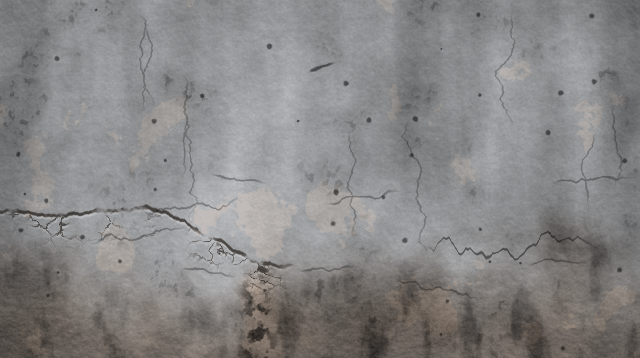
Write a Shadertoy shader that draws this texture.

```glsl
vec2 hash2(vec2 p) {
    vec3 q = fract(p.xyx * vec3(0.1031, 0.1030, 0.0973));
    q += dot(q, q.yzx + 33.33);
    return fract((q.xx + q.yz) * q.zy);
}

float gradientNoise(vec2 p) {
    vec2 i = floor(p), f = fract(p);
    vec2 u = f * f * f * (f * (f * 6.0 - 15.0) + 10.0);
    vec2 e = vec2(0.0, 1.0);
    float a = dot(hash2(i) * 2.0 - 1.0, f);
    float b = dot(hash2(i + e.yx) * 2.0 - 1.0, f - e.yx);
    float c = dot(hash2(i + e.xy) * 2.0 - 1.0, f - e.xy);
    float d = dot(hash2(i + e.yy) * 2.0 - 1.0, f - e.yy);
    return mix(mix(a, b, u.x), mix(c, d, u.x), u.y);
}

float fbm(vec2 p) {
    float sum = 0.0, amp = 1.0;
    for (int i = 0; i < 5; i++) {
        sum += amp * gradientNoise(p);
        p = p * 2.03 + vec2(17.3, 9.1);
        amp *= 0.52;
    }
    return sum;
}

// Distance-like gap between neighbouring plaster flakes
float flakeGap(vec2 p) {
    float near = 9.0, second = 9.0;
    for (int y = -1; y <= 1; y++)
    for (int x = -1; x <= 1; x++) {
        vec2 cell = floor(p) + vec2(x, y);
        float d = length(cell + hash2(cell + 40.0) - p);
        second = min(second, max(near, d));
        near = min(near, d);
    }
    return second - near;
}

// Jagged tapering line from a start point along a span
float crack(vec2 p, vec2 start, vec2 span, float width) {
    float len = length(span);
    vec2 u = span / len;
    p -= start;
    vec2 q = vec2(dot(p, u), dot(p, vec2(-u.y, u.x)));
    float t = q.x / len;
    float taper = smoothstep(0.0, 0.15, t) * (1.0 - smoothstep(0.7, 1.0, t));
    float d = abs(q.y + 0.16 * len * fbm(vec2(q.x * 8.0, dot(start, vec2(31.0, 17.0)))));
    float w = width * (0.6 + 1.2 * gradientNoise(q.xx * 23.0 + start));
    return taper * (1.0 - smoothstep(w * 0.3, w + 1.0 / iResolution.y, d));
}

float ledgeHeight(float x) {
    return 0.41 - 0.17 * smoothstep(0.4, 0.85, x) + 0.03 * fbm(vec2(x * 9.0, 3.7));
}

// Depth of the broken plaster: open ledge and flakes below it
float brokenDepth(vec2 p) {
    float below = ledgeHeight(p.x) - p.y;
    float reach = 1.0 - smoothstep(0.72, 0.9, p.x);
    float width = 0.004 + 0.01 * max(fbm(vec2(p.x * 16.0, 8.0)), 0.0);
    float ledge = 1.0 - smoothstep(width * 0.4, width + 0.003, abs(below));
    vec2 warped = p * vec2(17.0, 27.0) + 0.9 * vec2(fbm(p * 14.0), fbm(p * 14.0 + 50.0));
    float gap = 1.0 - smoothstep(0.01, 0.13, flakeGap(warped));
    float zone = smoothstep(-0.005, 0.01, below) * (1.0 - smoothstep(0.03, 0.11, below));
    zone *= smoothstep(-0.2, 0.3, fbm(p * 9.0 + 5.0));
    return reach * max(ledge * smoothstep(-0.35, 0.1, fbm(p * 11.0)), gap * zone);
}

float allCracks(vec2 p) {
    float c = 0.9 * crack(p, vec2(1.17, 0.32), vec2(0.55, -0.01), 0.0045);
    c = max(c, crack(p, vec2(0.86, 0.8), vec2(0.08, 0.03), 0.005));
    for (int i = 0; i < 9; i++) {
        vec2 h = hash2(vec2(i, 7)), k = hash2(vec2(i, 19));
        c = max(c, 0.5 * crack(p, vec2(h.x * 1.8, 1.02 - 0.4 * h.y), vec2(0.1 * k.x - 0.05, -0.2 - 0.25 * k.y), 0.002));
        c = max(c, 0.6 * crack(p, vec2(k.y * 1.7, 0.12 + 0.42 * k.x), vec2(0.12 + 0.2 * h.x, 0.08 * h.y - 0.04), 0.003));
    }
    return c;
}

float pits(vec2 p) {
    vec2 g = p * 10.0, cell = floor(g), h = hash2(cell + 71.0);
    vec2 d = fract(g) - 0.25 - 0.5 * h;
    float r = 0.025 + 0.06 * fract(h.x * 7.0) + 0.04 * gradientNoise(g * 9.0);
    return step(0.76, hash2(cell + 13.0).x) * (1.0 - smoothstep(r * 0.5, r + 0.025, length(d)));
}

void mainImage(out vec4 fragColor, in vec2 fragCoord) {
    vec2 p = fragCoord / iResolution.y;
    float clouds = fbm(p * vec2(2.6, 2.0) + 4.0);
    float ragged = fbm(p * 8.0 + 21.0);
    float fine = fbm(p * 42.0);
    float upper = smoothstep(0.25, 0.6, p.y);
    float damp = 1.0 - smoothstep(0.02, 0.42, p.y + 0.22 * clouds + 0.06 * ragged);

    // Cloudy wall with long runs of water
    float tone = 0.575 + 0.13 * clouds + 0.05 * ragged;
    tone += 0.13 * upper * fbm(vec2(p.x * 6.0, p.y * 0.9 + 2.0));
    tone += 0.06 * exp(-6.0 * dot(p - vec2(0.65, 0.62), p - vec2(0.65, 0.62)));
    tone -= 0.17 * damp;
    tone -= 0.16 * damp * smoothstep(0.0, 0.5, fbm(vec2(p.x * 11.0, p.y * 4.0)));
    tone -= 0.08 * (1.0 - smoothstep(0.0, 0.18, min(p.x, iResolution.x / iResolution.y - p.x)));
    tone -= 0.05 * smoothstep(0.85, 1.0, p.y);

    // Speckled mould and pale peeled coats
    float mould = smoothstep(0.05, 0.4, fbm(p * 3.6 + 33.0) + 0.15 * ragged);
    tone -= mould * (0.05 + 0.13 * smoothstep(0.05, 0.4, fine));
    float peel = smoothstep(0.3, 0.34, fbm(p * vec2(5.0, 4.0) + 61.0) + 0.12 * fine);
    tone += 0.035 * peel;

    // Sandy grain lit from above
    vec2 lift = vec2(0.001, 0.004);
    tone += (0.06 + 0.06 * damp) * (fine - fbm((p + lift) * 42.0));
    tone += 0.035 * gradientNoise(p * 135.0) + 0.025 * fine;

    // Rusty crumbling column
    float rubble = exp(-pow((p.x - 0.73 + 0.04 * ragged) / 0.045, 2.0)) * (1.0 - smoothstep(0.18, 0.28, p.y));
    tone -= rubble * 0.28 * smoothstep(0.0, 0.3, fbm(p * 24.0));

    // Fractures with bright lips
    float broken = brokenDepth(p);
    float lip = max(brokenDepth(p + vec2(-0.002, 0.007)) - broken, 0.0);
    tone += 0.11 * lip;
    tone *= 1.0 - 0.58 * broken;
    tone *= 1.0 - 0.5 * allCracks(p);
    tone *= 1.0 - 0.5 * pits(p);

    // Cool grey above, brown earth below
    float warmth = clamp(0.75 * damp + 0.6 * rubble + 0.3 * peel + 0.5 * broken + 0.25 * ragged * damp, 0.0, 1.0);
    vec3 tint = mix(vec3(0.99, 1.0, 1.015), vec3(1.1, 0.99, 0.9), warmth);
    fragColor = vec4(clamp(tone, 0.1, 0.74) * tint, 1.0);
}
```
